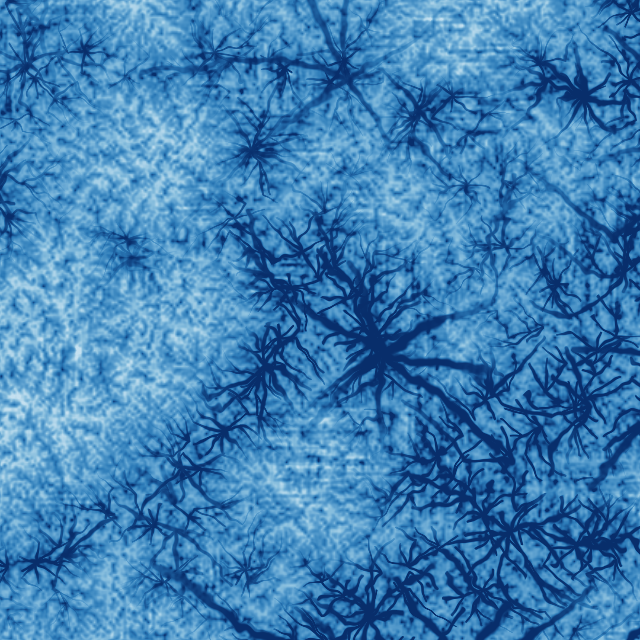
Reproduce this texture map procedurally as a WebGL 2 fragment shader.

```glsl
#version 300 es
precision highp float;

uniform vec2 u_resolution;
out vec4 fragColor;

#define CELLS 200.0       // raster cells across the canvas
#define TILT 0.28         // regional fall toward the lower right
#define ROUGHNESS 0.022   // height jitter of single cells
#define BASE_TONE 4.15    // tone of dry ground, as a ramp index
#define RILL_DEPTH 0.98   // darkening per doubling of gathered flow
#define RIDGE_LIGHT 1.5
#define HALO_DEPTH 1.1
#define STREAK_DEPTH 1.1

const vec3 RAMP[7] = vec3[7](
    vec3(0.03, 0.18, 0.42), vec3(0.10, 0.35, 0.60), vec3(0.17, 0.48, 0.72),
    vec3(0.27, 0.56, 0.77), vec3(0.38, 0.64, 0.82), vec3(0.54, 0.75, 0.87),
    vec3(0.77, 0.88, 0.94));

float heights[64];

float hash(vec2 p) {
    vec3 q = fract(p.xyx * 0.1031);
    q += dot(q, q.yzx + 33.33);
    return fract((q.x + q.y) * q.z);
}

// Value noise from -1 to 1
float noise(vec2 p) {
    vec2 i = floor(p), f = fract(p);
    f = f * f * (3.0 - 2.0 * f);
    float low = mix(hash(i), hash(i + vec2(1, 0)), f.x);
    float high = mix(hash(i + vec2(0, 1)), hash(i + 1.0), f.x);
    return 2.0 * mix(low, high, f.y) - 1.0;
}

// Folded noise: creases are valley floors
float terrain(vec2 p) {
    float height = TILT * (p.y - p.x), amplitude = 1.0;
    vec2 q = p * 4.0 + 17.0;
    for (int i = 0; i < 5; i++) {
        height += amplitude * abs(noise(q));
        q = mat2(0.8, 0.6, -0.6, 0.8) * q * 2.1 + 7.3;
        amplitude *= 0.5;
    }
    return height;
}

// Channels joining scattered nodes to their lowest neighbour: x line, y halo
vec2 channels(vec2 p, float density, float width) {
    vec3 nodes[25];
    vec2 home = floor(p * density);
    for (int i = 0; i < 25; i++) {
        vec2 cell = home + vec2(i % 5 - 2, i / 5 - 2);
        vec2 jitter = vec2(hash(cell + density), hash(cell + density + 51.7)) - 0.5;
        vec2 site = (cell + 0.5 + 0.75 * jitter) / density;
        nodes[i] = vec3(site, terrain(site));
    }
    vec2 result = vec2(0.0);
    for (int j = 0; j < 9; j++) {
        int source = (j / 3 + 1) * 5 + j % 3 + 1;
        int target = source;
        for (int k = 0; k < 9; k++) {
            int other = source + (k / 3 - 1) * 5 + k % 3 - 1;
            if (nodes[other].z < nodes[target].z) target = other;
        }
        if (target == source) continue;
        vec3 a = nodes[source], b = nodes[target];
        vec2 reach = b.xy - a.xy;
        float along = clamp(dot(p - a.xy, reach) / dot(reach, reach), 0.0, 1.0);
        float dist = length(p - a.xy - reach * along);
        float wet = 1.0 - smoothstep(0.25, 0.85, mix(a.z, b.z, along));
        float radius = width * (0.4 + 0.9 * wet);
        float line = wet * (1.0 - smoothstep(0.5 * radius, 1.5 * radius, dist));
        result = max(result, vec2(line, wet * exp(-dist / (width * 3.5))));
    }
    return result;
}

// Steepest of the eight neighbours in the height window
ivec2 downhill(ivec2 cell) {
    ivec2 best = cell;
    float steepest = 0.0, here = heights[cell.y * 8 + cell.x];
    for (int k = 0; k < 9; k++) {
        ivec2 hop = ivec2(k % 3 - 1, k / 3 - 1);
        ivec2 next = cell + hop;
        float drop = (here - heights[next.y * 8 + next.x]) / max(length(vec2(hop)), 1.0);
        if (drop > steepest) { steepest = drop; best = next; }
    }
    return best;
}

// Log of flow gathered from nearby cells, blended between cell centres
float rills(vec2 p) {
    vec2 grid = p * CELLS - 0.5, corner = floor(grid), f = grid - corner;
    for (int i = 0; i < 64; i++) {
        vec2 cell = corner + vec2(i % 8 - 3, i / 8 - 3);
        vec2 site = (cell + 0.5) / CELLS;
        float patchiness = 0.6 + 0.8 * noise(site * 11.0);
        heights[i] = terrain(site) + ROUGHNESS * patchiness * hash(cell + 9.0);
    }
    vec4 flow = vec4(0.0);
    for (int i = 0; i < 36; i++) {
        ivec2 cell = ivec2(1 + i % 6, 1 + i / 6);
        for (int hop = 0; hop < 3; hop++) {
            ivec2 m = cell - 3;
            if (m == clamp(m, 0, 1)) flow[m.y * 2 + m.x] += 1.0;
            if (cell != clamp(cell, 1, 6)) break;
            ivec2 next = downhill(cell);
            if (next == cell) break;
            cell = next;
        }
    }
    vec4 gathered = log2(max(flow, 1.0));
    return mix(mix(gathered.x, gathered.y, f.x), mix(gathered.z, gathered.w, f.x), f.y);
}

void main() {
    vec2 p = gl_FragCoord.xy / u_resolution;

    // Winding channels at three scales
    vec2 bend = 0.012 * vec2(noise(p * 16.0), noise(p * 16.0 + 40.0))
              + 0.004 * vec2(noise(p * 70.0), noise(p * 70.0 + 40.0));
    vec2 water = max(channels(p + bend, 6.0, 0.0052),
                 max(channels(p + bend, 16.0, 0.0028), channels(p + bend, 36.0, 0.0017)));

    // Parallel slope streaks, upright or level by region
    float upright = smoothstep(-0.1, 0.1, noise(p * 7.0 + 3.0));
    float streak = mix(noise(p * vec2(18.0, CELLS)), noise(p * vec2(CELLS, 18.0)), upright);
    float region = smoothstep(-0.1, 0.5, noise(p * 9.0 + 60.0));

    // Tone from dark water to pale ridges
    float tone = BASE_TONE - RILL_DEPTH * rills(p) + RIDGE_LIGHT * (terrain(p) - 0.5);
    tone += 0.7 * noise(p * CELLS);
    tone -= STREAK_DEPTH * region * (streak + 0.3);
    tone -= HALO_DEPTH * water.y * (1.0 + 0.5 * streak);
    tone = clamp(mix(tone, 0.0, water.x), 0.0, 5.999);

    int stop = int(tone);
    fragColor = vec4(mix(RAMP[stop], RAMP[stop + 1], fract(tone)), 1.0);
}
```
